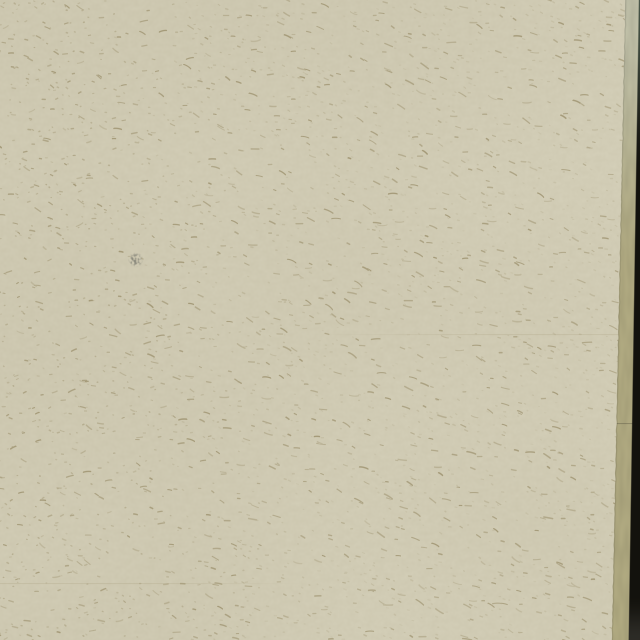
A WebGL 2 fragment shader for this texture:

```glsl
#version 300 es
precision highp float;
// Cream fibre board with short tan flecks, a khaki edge strip and a dark gap at the right.

#define BOARD_COLOR vec3(0.820, 0.800, 0.710)
#define SHADE_COLOR vec3(0.785, 0.762, 0.667)
#define FLECK_COLOR vec3(0.610, 0.565, 0.425)
#define STRIP_COLOR vec3(0.670, 0.645, 0.490)
#define GAP_COLOR vec3(0.075, 0.070, 0.050)
#define FLECK_CELLS 42.0
#define SPECK_CELLS 76.0
#define FLECK_LENGTH 0.0072
#define FLECK_WIDTH 0.0011
#define FLECK_TILT -0.30
#define SOFTNESS 0.0011

uniform vec2 u_resolution;
out vec4 fragColor;

vec3 hash3(vec2 p) {
  vec3 q = fract(vec3(p.xyx) * vec3(0.1031, 0.1030, 0.0973));
  q += dot(q, q.yxz + 33.33);
  return fract((q.xxy + q.yzz) * q.zyx);
}

float gradientDot(vec2 cell, vec2 offset) {
  float angle = 6.2832 * hash3(cell + 61.0).x;
  return dot(vec2(cos(angle), sin(angle)), offset);
}

float gradientNoise(vec2 p) {
  vec2 i = floor(p), f = fract(p);
  vec2 w = f * f * f * (f * (f * 6.0 - 15.0) + 10.0);
  vec2 e = vec2(1.0, 0.0);
  float low = mix(gradientDot(i, f), gradientDot(i + e.xy, f - e.xy), w.x);
  float high = mix(gradientDot(i + e.yx, f - e.yx), gradientDot(i + e.xx, f - e.xx), w.x);
  return mix(low, high, w.y);
}

// Soft, slightly bent capsule lying along x.
float capsule(vec2 p, float halfLength, float radius, float bend, float blur) {
  p.y += bend * p.x * p.x;
  p.x -= clamp(p.x, -halfLength, halfLength);
  return 1.0 - smoothstep(-blur, blur, length(p) - radius);
}

// One jittered mark per cell, thinned out by a streaky density field.
float scatter(vec2 uv, float cells, float size, float share, float blur, float seed) {
  float cover = 0.0;
  vec2 home = floor(uv * cells);
  for (int y = -1; y <= 1; y++) {
    for (int x = -1; x <= 1; x++) {
      vec2 cell = home + vec2(x, y);
      vec3 place = hash3(cell + seed);
      vec3 shape = hash3(cell + seed + 157.0);
      vec2 center = (cell + place.xy) / cells;
      float streak = gradientNoise(center * vec2(7.0, 16.0) + seed);
      float keep = step(place.z, share + 0.55 * streak);
      float leftSide = 1.0 - smoothstep(0.0, 0.55, center.x);
      float angle = FLECK_TILT + 0.22 * leftSide + (shape.x - 0.5) * (0.75 + 0.6 * leftSide);
      vec2 d = uv - center;
      vec2 along = vec2(cos(angle), sin(angle));
      d = vec2(dot(d, along), dot(d, vec2(-along.y, along.x)));
      float halfLength = size * mix(0.25, 1.0, shape.y * shape.y) * (1.0 - 0.25 * leftSide);
      float radius = FLECK_WIDTH * mix(0.65, 1.1, place.x);
      float mark = capsule(d, halfLength, radius, (shape.z - 0.5) * 45.0, blur);
      cover = max(cover, keep * mark * mix(0.35, 1.0, shape.z));
    }
  }
  return cover;
}

float seam(float distanceToLine, float blur) {
  return 1.0 - smoothstep(0.0, blur * 1.4, abs(distanceToLine));
}

void main() {
  vec2 uv = gl_FragCoord.xy / u_resolution;
  float pixel = 1.0 / min(u_resolution.x, u_resolution.y);
  float blur = max(SOFTNESS, 0.6 * pixel);

  // Board: broad uneven shading and faint grain
  float shade = 0.34 - 0.30 * uv.x + 0.35 * gradientNoise(uv * vec2(2.5, 3.5) + 4.0);
  shade += 0.28 * gradientNoise(uv * vec2(70.0, 110.0)) + 0.22 * gradientNoise(uv * 190.0);
  vec3 color = mix(BOARD_COLOR, SHADE_COLOR, clamp(shade + 0.08, -0.3, 1.0));

  // Flecks and fine specks
  float leftSide = 1.0 - smoothstep(0.0, 0.6, uv.x);
  float flecks = scatter(uv, FLECK_CELLS, FLECK_LENGTH, 0.52, blur, 11.0);
  flecks = max(flecks, 0.8 * scatter(uv, FLECK_CELLS * 0.9, FLECK_LENGTH, 0.30, blur, 47.0));
  float specks = scatter(uv, SPECK_CELLS, FLECK_LENGTH * 0.25, 0.34, blur, 83.0);
  flecks = max(flecks, specks * (0.30 + 0.35 * leftSide));
  color = mix(color, FLECK_COLOR, 0.85 * flecks);

  // Faint level seams and a small grey scuff
  float seams = seam(uv.y - 0.088, blur) * (1.0 - smoothstep(0.2, 0.5, uv.x));
  seams += seam(uv.y - 0.477, blur) * smoothstep(0.45, 0.8, uv.x);
  color = mix(color, FLECK_COLOR, 0.22 * seams);
  vec2 toScuff = uv - vec2(0.212, 0.594);
  float scuff = 1.0 - smoothstep(0.005, 0.013, length(toScuff));
  scuff *= smoothstep(-0.35, 0.45, gradientNoise(uv * 230.0));
  color = mix(color, vec3(0.47, 0.47, 0.43), 0.75 * scuff);

  // Edge strip, leaning slightly, with a ragged inner side and a joint
  float ragged = 0.0012 * gradientNoise(vec2(uv.y * 90.0, 3.0));
  float stripStart = mix(0.956, 0.977, uv.y) + ragged;
  float gapStart = mix(0.982, 0.998, uv.y);
  vec3 strip = mix(STRIP_COLOR, vec3(0.73, 0.73, 0.64), smoothstep(0.55, 1.0, uv.y));
  strip *= 1.0 + 0.06 * gradientNoise(uv * vec2(120.0, 25.0));
  strip *= 1.0 - 0.22 * seam(uv.y - 0.338, blur);
  strip *= 1.0 - 0.13 * seam(uv.x - stripStart, blur * 2.0);
  color = mix(color, strip, smoothstep(-blur, blur, uv.x - stripStart));

  // Dark gap, paler and greener near the top
  vec3 gap = mix(GAP_COLOR, vec3(0.27, 0.32, 0.27), smoothstep(0.72, 1.0, uv.y));
  gap += 0.10 * (1.0 - smoothstep(0.0, 0.07, uv.y));
  color = mix(color, gap, smoothstep(-blur, blur * 1.5, uv.x - gapStart));

  fragColor = vec4(color, 1.0);
}
```
